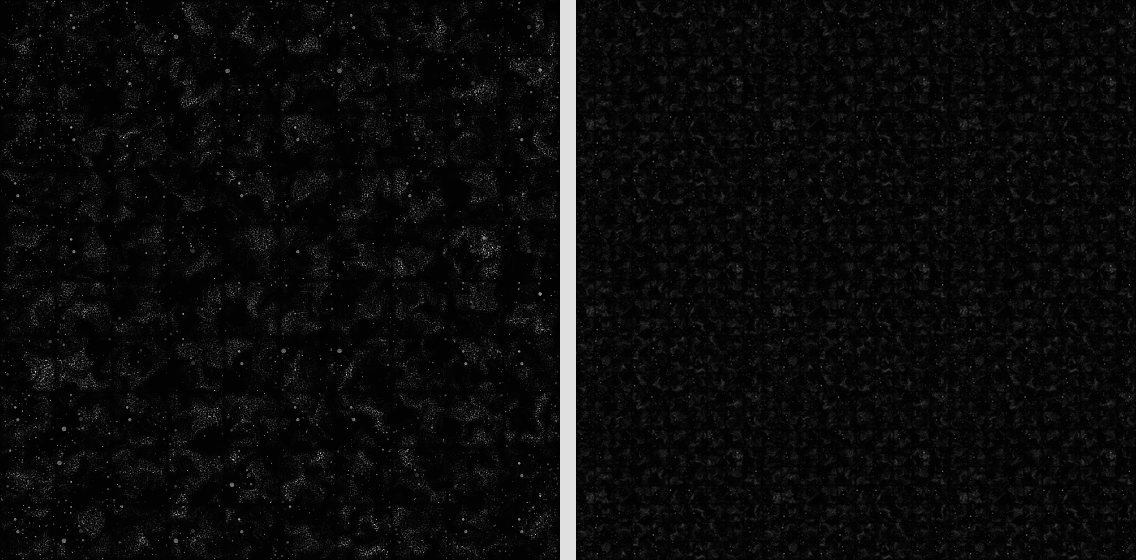
Left, the tile; right, the same tile 3 across and 3 down.
Write a three.js fragment shader that draws this texture.

```glsl
// Near-black worn stone: a 10 x 10 grid of tiles with cloudy grey stains, dusty
// grain, dim seams and clustered pale specks. Each tile uses one of a few motif
// variants, blended with wrapping gradient noise so the whole sheet repeats.
varying vec2 vUv;

const float TILES = 10.0;          // repeats across and down
const float VARIANTS = 5.0;        // different tile motifs
const float SEAM_WIDTH = 0.12;     // dark fade at tile edges, in tiles
const float SEAM_LIGHT = 0.10;     // stain left inside the seams
const float SOFTNESS = 0.018;      // speck edge smoothing, in tiles
const float STAIN_GAIN = 0.46;
const float WISP_GAIN = 0.22;
const float SPECK_GAIN = 0.66;
const float SPECK_BAND = 0.06;     // centre of the dense column, in canvas widths
const float BAND_WIDTH = 0.055;
const vec3 BLACK = vec3(0.008);
const vec3 DUST = vec3(1.0);

vec3 hash3(vec2 p) {
  vec3 q = fract(p.xyx * vec3(0.1031, 0.1030, 0.0973));
  q += dot(q, q.yxz + 33.33);
  return fract((q.xxy + q.yzz) * q.zyx);
}

// Gradient noise on a lattice that wraps after "period" cells
float corner(vec2 cell, vec2 offset, float period) {
  float a = 6.2831853 * hash3(mod(cell, period) + 0.5).x;
  return dot(vec2(cos(a), sin(a)), offset);
}

float noise(vec2 p, float period) {
  vec2 i = floor(p), f = p - i;
  vec2 u = f * f * f * (f * (f * 6.0 - 15.0) + 10.0);
  vec2 e = vec2(1.0, 0.0);
  float low = mix(corner(i, f, period), corner(i + e.xy, f - e.xy, period), u.x);
  float high = mix(corner(i + e.yx, f - e.yx, period), corner(i + e.xx, f - e.xx, period), u.x);
  return 1.4 * mix(low, high, u.y);
}

float fbm(vec2 p, float period) {
  float sum = 0.0, amp = 0.6;
  for (int i = 0; i < 5; i++) {
    sum += amp * noise(p, period);
    p *= 2.0;
    period *= 2.0;
    amp *= 0.6;
  }
  return sum;
}

// Speck density: clusters plus one dense column
float speckDensity(vec2 p) {
  float fromBand = abs(fract(p.x / TILES - SPECK_BAND + 0.5) - 0.5) / BAND_WIDTH;
  float cluster = noise(p * 1.5, TILES * 1.5) + 0.5 * noise(p * 4.0, TILES * 4.0);
  float rows = 0.85 + 0.25 * cos(6.2831853 * p.y / TILES);
  return rows * (0.2 + 1.1 * smoothstep(-0.1, 0.6, cluster) + 0.8 * exp(-fromBand * fromBand));
}

// One layer of round specks, one candidate per cell, kept inside its cell
float specks(vec2 p, float cells, float minR, float maxR, float chance, vec2 seed) {
  vec2 grid = fract(p) * cells;
  vec2 cell = floor(grid);
  vec3 place = hash3(cell + seed);
  vec3 look = hash3(cell + seed + 71.0);
  float r = mix(minR, maxR, look.x * look.x);
  float margin = (r + 0.6 * SOFTNESS) * cells;
  vec2 centre = mix(vec2(margin), vec2(1.0 - margin), place.xy);
  float d = length(grid - cell - centre) / cells;
  float disc = 1.0 - smoothstep(r - 0.5 * SOFTNESS, r + 0.5 * SOFTNESS, d);
  float density = speckDensity(floor(p) + (cell + 0.5) / cells);
  return disc * step(place.z, chance * density) * mix(0.3, 1.0, look.y * look.y);
}

void main() {
  vec2 p = vUv * TILES;
  vec2 tile = mod(floor(p), TILES);
  vec2 local = fract(p);
  vec3 tileRnd = hash3(tile + 11.0);
  vec2 shift = vec2(37.0, 53.0) * floor(tileRnd.x * VARIANTS);

  // Uneven dark seams
  vec2 edge = min(local, 1.0 - local);
  float wobble = 0.10 * noise(p * 5.0, TILES * 5.0);
  vec2 fade = smoothstep(vec2(-0.02), vec2(SEAM_WIDTH), edge + wobble * smoothstep(0.0, 0.1, edge));
  float seam = mix(SEAM_LIGHT, 1.0, fade.x * fade.y);

  // Cloudy stains: part shared sheet, part tile motif
  vec2 warp = 0.22 * vec2(noise(p * 3.0, TILES * 3.0), noise(p * 3.0 + 7.0, TILES * 3.0));
  float sheet = fbm((p + warp) * 2.0, TILES * 2.0);
  float motif = fbm((local + warp) * 3.0 + shift, 512.0);
  float stain = smoothstep(-0.45, 0.85, 0.75 * sheet + 0.5 * motif);
  stain *= stain * mix(1.0, 1.7, tileRnd.y);

  // Thin curled wisps along the zero lines of the motif
  float wisp = 1.0 - smoothstep(0.0, 0.10, abs(noise((local + warp) * 4.0 + shift + 19.0, 512.0)));
  wisp *= smoothstep(0.0, 0.5, sheet) * stain;

  // Dusty grain
  float grain = noise(p * 31.0, TILES * 31.0) + 1.1 * noise(p * 43.0 + 3.3, TILES * 43.0);
  grain = clamp(0.52 + 0.62 * grain, 0.0, 1.3);
  grain *= grain;

  // Three overlapping passes of large, medium and fine specks
  float dots = 0.0;
  for (int i = 0; i < 3; i++) {
    vec2 seed = shift + 29.0 * float(i);
    dots = max(dots, specks(p, 5.0, 0.020, 0.042, 0.032, seed + 5.0));
    dots = max(dots, specks(p, 9.0, 0.012, 0.024, 0.050, seed + 131.0));
    dots = max(dots, specks(p, 16.0, 0.006, 0.013, 0.060, seed + tile * 23.0 + 217.0));
  }
  dots *= 0.75 + 0.35 * min(grain, 1.0);

  float dust = seam * grain * (STAIN_GAIN * stain + WISP_GAIN * wisp);
  float light = max(dust, SPECK_GAIN * dots);
  gl_FragColor = vec4(BLACK + DUST * light, 1.0);
}
```
